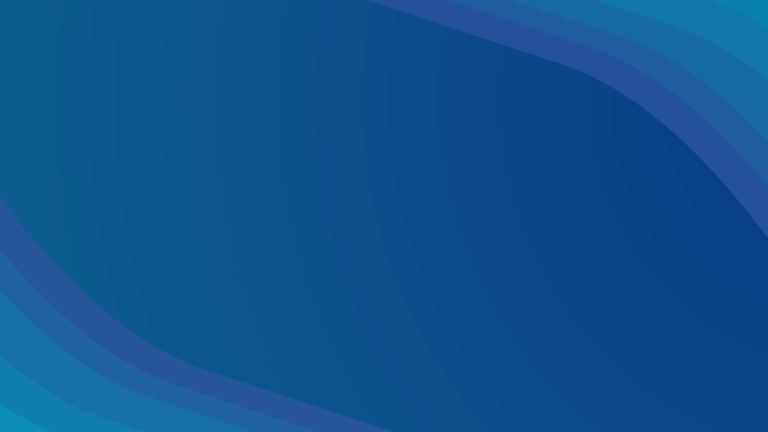
Give the GLSL for this background, as a Shadertoy shader.

```glsl
// Lengths are in canvas heights
const vec2 GLOW_CENTER = vec2(1.99, 0.77);
const float GLOW_NEAR = 0.30;
const float GLOW_FAR = 1.99;
const vec3 DEEP_BLUE = vec3(0.037, 0.250, 0.525);
const vec3 SEA_BLUE = vec3(0.050, 0.365, 0.565);

const vec3 INDIGO_TOP = vec3(0.145, 0.318, 0.602);
const vec3 TEAL_TOP = vec3(0.040, 0.510, 0.680);
const vec3 INDIGO_LOW = vec3(0.148, 0.335, 0.610);
const vec3 TEAL_LOW = vec3(0.035, 0.550, 0.710);

// Each edge blends a steep and a shallow line
const float STEEP_SLOPE = 1.28;
const float SHALLOW_SLOPE = 0.33;
const float BEND = 0.213;

// Heights of those two lines at the canvas side, outermost edge first
const int BANDS = 5;
const vec2 EDGES_TOP[BANDS] = vec2[](
    vec2(0.551, 0.306), vec2(0.431, 0.245), vec2(0.317, 0.197),
    vec2(0.134, 0.132), vec2(-0.023, 0.042));
const vec2 EDGES_LOW[BANDS] = vec2[](
    vec2(0.544, 0.301), vec2(0.421, 0.243), vec2(0.317, 0.194),
    vec2(0.134, 0.111), vec2(-0.019, 0.037));

float smoothMax(float a, float b, float k) {
    float h = max(k - abs(a - b), 0.0) / k;
    return max(a, b) + h * h * k * 0.25;
}

// Coverage of the area between a curved edge and its corner
float bandMask(vec2 q, vec2 heights) {
    float steep = heights.x - STEEP_SLOPE * q.x;
    float shallow = heights.y - SHALLOW_SLOPE * q.x;
    float d = smoothMax(steep, shallow, BEND) - q.y;
    float blur = 0.8 / iResolution.y;
    return smoothstep(-blur, blur, d / 1.25);
}

// Stacked bands, q is measured inward from the corner
vec3 paintCorner(vec3 color, vec2 q, vec2 edges[BANDS], vec3 outer, vec3 inner) {
    for (int i = 0; i < BANDS; i++) {
        vec3 bandColor = mix(outer, inner, float(i) / float(BANDS - 1));
        color = mix(color, bandColor, bandMask(q, edges[i]));
    }
    return color;
}

void mainImage(out vec4 fragColor, in vec2 fragCoord) {
    vec2 p = fragCoord / iResolution.y;
    vec2 size = iResolution.xy / iResolution.y;

    // Radial backdrop
    float t = smoothstep(0.0, 1.0, 0.0);
    t = clamp((distance(p, GLOW_CENTER) - GLOW_NEAR) / (GLOW_FAR - GLOW_NEAR), 0.0, 1.0);
    vec3 color = mix(DEEP_BLUE, SEA_BLUE, t);

    // Opposite corners
    color = paintCorner(color, size - p, EDGES_TOP, INDIGO_TOP, TEAL_TOP);
    color = paintCorner(color, p, EDGES_LOW, INDIGO_LOW, TEAL_LOW);

    fragColor = vec4(color, 1.0);
}
```
